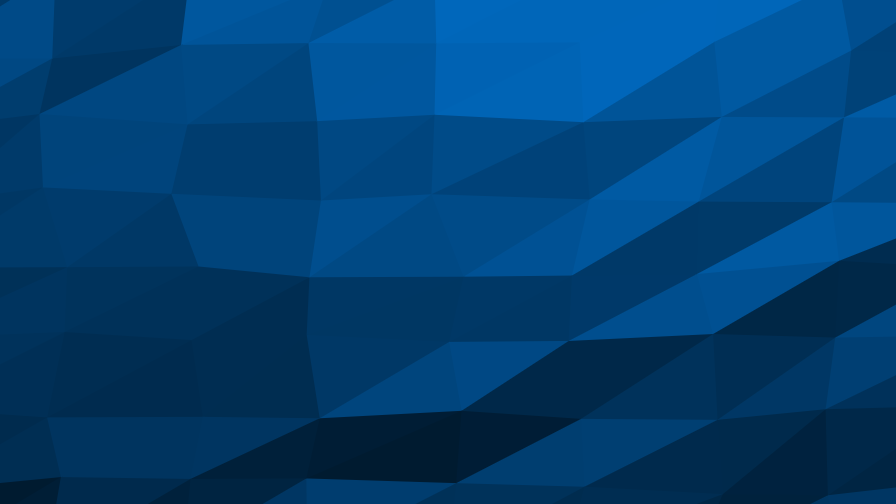
Reproduce this background procedurally as a Shadertoy shader.

```glsl
const vec2  GRID     = vec2(6.87, 6.95);        // cells across and up the canvas
const vec2  OFFSET   = vec2(0.57, 0.75);        // grid shift, in cells
const float JITTER   = 0.13;                    // vertex displacement, in cells
const float RELIEF   = 0.042;                   // height range of the vertices
const vec3  LIGHT    = vec3(0.64, 1.03, 0.46);  // light position over the canvas
const vec3  TINT     = vec3(0.0, 0.55, 1.0);
const float PEAK     = 0.74;                    // brightness when facing the light
const float DARKEST  = 0.19;

vec3 hash3(vec2 cell) {
    vec3 seeds = vec3(dot(cell, vec2(127.1, 311.7)),
                      dot(cell, vec2(269.5, 183.3)),
                      dot(cell, vec2(419.2, 371.9)));
    return fract(sin(seeds) * 43758.5);
}

// Displaced grid vertex: canvas position in xy, height in z
vec3 gridVertex(vec2 cell) {
    vec3 r = hash3(cell) * 2.0 - 1.0;
    return vec3((cell + JITTER * r.xy - OFFSET) / GRID, 0.5 * RELIEF * r.z);
}

// Signed distance to the line a-b in pixels, positive on its left
float edgeDistance(vec2 p, vec2 a, vec2 b) {
    vec2 edge = (b - a) * iResolution.xy;
    vec2 rel  = (p - a) * iResolution.xy;
    return (edge.x * rel.y - edge.y * rel.x) / length(edge);
}

// Flat-shaded facet: colour weighted by coverage, coverage in w
vec4 facet(vec2 p, vec3 a, vec3 b, vec3 c) {
    float inside = min(edgeDistance(p, a.xy, b.xy),
                   min(edgeDistance(p, b.xy, c.xy), edgeDistance(p, c.xy, a.xy)));
    float coverage = clamp(inside + 0.5, 0.0, 1.0);

    vec3 normal  = normalize(cross(b - a, c - a));
    vec3 toLight = normalize(LIGHT - (a + b + c) / 3.0);
    float brightness = max(PEAK * dot(normal, toLight), DARKEST);
    return vec4(TINT * brightness, 1.0) * coverage;
}

void mainImage(out vec4 fragColor, in vec2 fragCoord) {
    vec2 uv = fragCoord / iResolution.xy;
    vec2 home = floor(uv * GRID + OFFSET);
    vec4 sum = vec4(0.0);

    // Two facets per cell, split along the rising diagonal
    for (int y = -1; y <= 1; y++) {
        for (int x = -1; x <= 1; x++) {
            vec2 cell = home + vec2(x, y);
            vec3 lowLeft  = gridVertex(cell);
            vec3 lowRight = gridVertex(cell + vec2(1.0, 0.0));
            vec3 topRight = gridVertex(cell + vec2(1.0, 1.0));
            vec3 topLeft  = gridVertex(cell + vec2(0.0, 1.0));
            sum += facet(uv, lowLeft, lowRight, topRight);
            sum += facet(uv, lowLeft, topRight, topLeft);
        }
    }
    fragColor = vec4(sum.rgb / max(sum.w, 0.001), 1.0);
}
```
